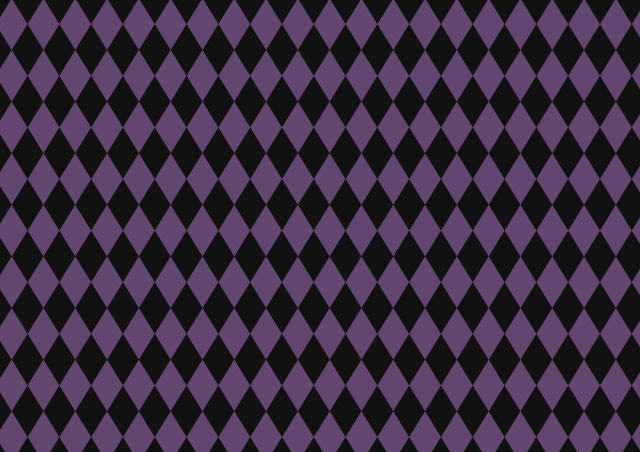
This pattern is drawn by a Shadertoy shader. Its source:

```glsl
const vec3 BLACK = vec3(0.067, 0.067, 0.067);
const vec3 PURPLE = vec3(0.384, 0.274, 0.437);

// Repeats across and down the canvas, and the offset of a diamond centre in cells
const vec2 REPEATS = vec2(20.126, 8.758);
const vec2 CENTRE = vec2(0.367, 0.290);

// Signed diamond field in cell units: negative inside, tips touch the neighbours
float diamondLattice(vec2 cell, vec2 centre) {
    vec2 local = abs(fract(cell - centre + 0.5) - 0.5);
    return local.x + local.y - 0.5;
}

// Edge coverage over one pixel
float coverage(float field, float pixelStep) {
    return clamp(0.5 - field / pixelStep, 0.0, 1.0);
}

void mainImage(out vec4 fragColor, in vec2 fragCoord) {
    vec2 cellsPerPixel = REPEATS / iResolution.xy;
    float field = diamondLattice(fragCoord * cellsPerPixel, CENTRE);

    // The field's gradient is constant along every diamond side
    float fill = coverage(field, length(cellsPerPixel));
    fragColor = vec4(mix(BLACK, PURPLE, fill), 1.0);
}
```
